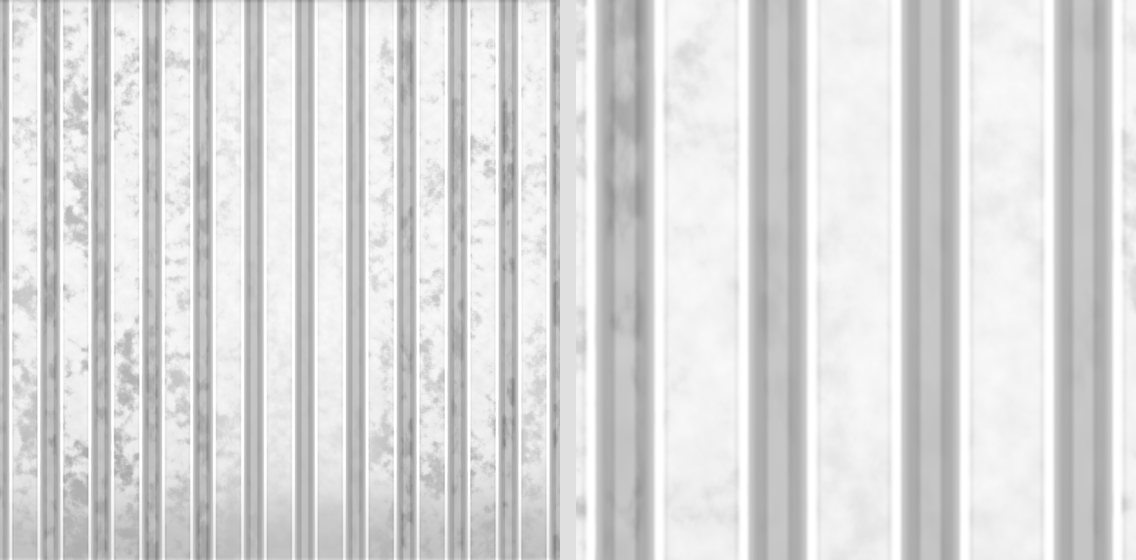
Left, the full canvas; right, a detail of the centre.
Reproduce this texture procedurally as a WebGL 2 fragment shader.

```glsl
#version 300 es
precision highp float;
// Pale corrugated metal sheet: eleven vertical grooves, bright ridges and mottled wear.

uniform vec2 u_resolution;
out vec4 fragColor;

float hash(vec2 p) {
    return fract(sin(dot(p, vec2(127.1, 311.7))) * 43758.5453);
}

float noise(vec2 p) {
    vec2 i = floor(p), f = fract(p);
    f = f * f * (3.0 - 2.0 * f);
    return mix(mix(hash(i), hash(i + vec2(1, 0)), f.x),
               mix(hash(i + vec2(0, 1)), hash(i + vec2(1, 1)), f.x), f.y);
}

float fbm(vec2 p) {
    float sum = 0.0, weight = 0.5;
    for (int i = 0; i < 4; i++) {
        sum += weight * noise(p);
        p = mat2(1.6, 1.2, -1.2, 1.6) * p + 7.3;
        weight *= 0.5;
    }
    return sum / 0.9375;
}

// Soft line of given half width around a distance
float line(float d, float center, float halfWidth) {
    return 1.0 - smoothstep(0.0, halfWidth, abs(d - center));
}

// Flat strip between grooves, stained most near the foot of the sheet
float panelShade(vec2 uv, float id, float wear) {
    vec2 p = uv + id * vec2(3.17, 1.73);
    float foot = 1.0 - smoothstep(0.0, 0.5, uv.y);
    float shade = 0.955 - 0.06 * foot;
    shade -= 0.13 * (1.0 - smoothstep(0.02, 0.19, uv.y + 0.05 * (fbm(p * 30.0) - 0.5)));
    float grain = fbm(p * 65.0);
    float cloud = fbm(p * vec2(19.0, 13.0));
    float stain = smoothstep(0.48, 0.7, 0.55 * cloud + 0.45 * grain + 0.07 * foot);
    float dryFoot = smoothstep(0.05, 0.17, uv.y);
    shade -= 0.19 * wear * stain * mix(0.35, 1.0, dryFoot);
    return shade - 0.07 * (grain - 0.45) * mix(0.3, 1.0, dryFoot);
}

// Recessed channel: dark walls, two thin creases and a lighter floor
float grooveShade(vec2 uv, float id, float d, float wear) {
    vec2 p = uv + id * vec2(2.31, 4.19);
    float shade = mix(0.785, 0.69, smoothstep(0.055, 0.1, d));
    shade = mix(shade, 0.80, smoothstep(0.125, 0.19, d));
    shade -= 0.05 * line(d, 0.075, 0.03);
    float blotch = 0.5 * fbm(p * vec2(75.0, 42.0)) + 0.5 * fbm(p * vec2(16.0, 9.0));
    float inner = 1.0 - smoothstep(0.08, 0.16, d);
    shade -= 0.14 * wear * inner * smoothstep(0.42, 0.63, blotch);
    shade += 0.05 * wear * inner * (noise(p * vec2(100.0, 60.0)) - 0.5);
    return shade - 0.03 * (1.0 - smoothstep(0.0, 0.55, uv.y));
}

void main() {
    vec2 uv = gl_FragCoord.xy / u_resolution;
    float x = uv.x * 11.0 + 0.012;
    float grooveId = floor(x + 0.5), panelId = floor(x);
    float d = abs(x - grooveId);

    // Columns age unevenly; those just right of the middle stay cleanest
    float exposure = mix(0.15, 1.0, smoothstep(0.5, 2.2, abs(x - 6.0)));
    float panelWear = exposure * mix(0.5, 1.2, hash(vec2(panelId, 4.0)));
    float grooveWear = exposure * mix(0.6, 1.1, hash(vec2(grooveId, 9.0)));

    float panel = panelShade(uv, panelId, panelWear);
    float groove = grooveShade(uv, grooveId, d, grooveWear);
    float shade = mix(groove, panel, smoothstep(0.175, 0.215, d));

    // Bright ridge beside each groove, with a faint shadow at its outer side
    shade -= 0.035 * line(d, 0.272, 0.025);
    float ridge = smoothstep(0.18, 0.215, d) * (1.0 - smoothstep(0.232, 0.268, d));
    shade = mix(shade, mix(0.93, 1.0, smoothstep(0.0, 0.18, uv.y)), ridge);

    // Worn sheet ends
    shade -= 0.09 * smoothstep(0.992, 1.0, uv.y) + 0.03 * smoothstep(0.95, 1.0, uv.y);
    shade += 0.05 * (1.0 - smoothstep(0.0, 0.006, uv.y));
    fragColor = vec4(vec3(clamp(shade, 0.0, 1.0)), 1.0);
}
```
